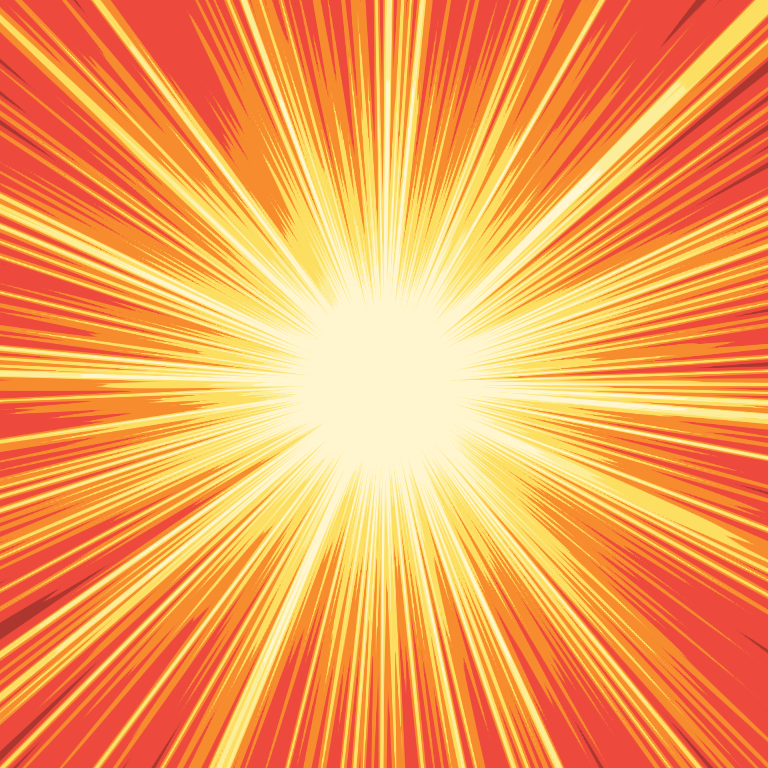
Write a three.js fragment shader that draws this background.

```glsl
varying vec2 vUv;

const float TAU = 6.283185;

const vec3 CREAM = vec3(1.00, 0.96, 0.81);
const vec3 PALE_YELLOW = vec3(0.99, 0.93, 0.60);
const vec3 YELLOW = vec3(0.99, 0.87, 0.38);
const vec3 ORANGE = vec3(0.97, 0.55, 0.18);
const vec3 RED = vec3(0.93, 0.29, 0.24);
const vec3 DARK_RED = vec3(0.68, 0.21, 0.18);

// Random slope from -1 to 1 at a lattice point
float slope(float cell, float seed) {
  return 2.0 * fract(sin(cell * 12.9898 + seed * 78.233) * 4375.85) - 1.0;
}

// Gradient noise around the circle, wrapping after one turn
float ringNoise(float turn, float cells, float seed) {
  float x = turn * cells;
  float cell = floor(x);
  float f = x - cell;
  float a = slope(mod(cell, cells), seed) * f;
  float b = slope(mod(cell + 1.0, cells), seed) * (f - 1.0);
  return mix(a, b, f * f * f * (f * (f * 6.0 - 15.0) + 10.0));
}

// How quickly the light fades along a direction
float rayCooling(float turn, float bundles, float bundleShift) {
  float bundle = cos(TAU * bundles * (turn + bundleShift));
  float cooling = 1.0 - 0.22 * bundle;
  float cells = 52.0;
  float weight = 0.85;
  for (int i = 0; i < 3; i++) {
    cooling += weight * ringNoise(turn, cells, float(i) + 3.0);
    cells = floor(cells * 2.65);
    weight += 0.5;
  }
  return max(cooling, 0.29);
}

// Flat colour band with a smooth edge
vec3 band(vec3 below, vec3 above, float value, float limit, float blur) {
  return mix(below, above, smoothstep(limit - blur, limit + blur, value));
}

vec3 heatColour(float cold, float blur) {
  vec3 colour = band(CREAM, PALE_YELLOW, cold, 0.10, blur);
  colour = band(colour, YELLOW, cold, 0.145, blur);
  colour = band(colour, ORANGE, cold, 0.26, blur);
  colour = band(colour, RED, cold, 0.45, blur);
  return band(colour, DARK_RED, cold, 0.88, blur);
}

void main() {
  vec2 p = vUv - 0.5;
  float radius = length(p);
  float turn = atan(p.y, p.x + 1e-5) / TAU + 0.5;

  // Rays cool outward from the glowing core
  float cold = max(radius - 0.05, 0.0) * rayCooling(turn, 16.0, 0.007);
  float blur = 0.6 * fwidth(cold) + 0.001;

  gl_FragColor = vec4(heatColour(cold, blur), 1.0);
}
```
